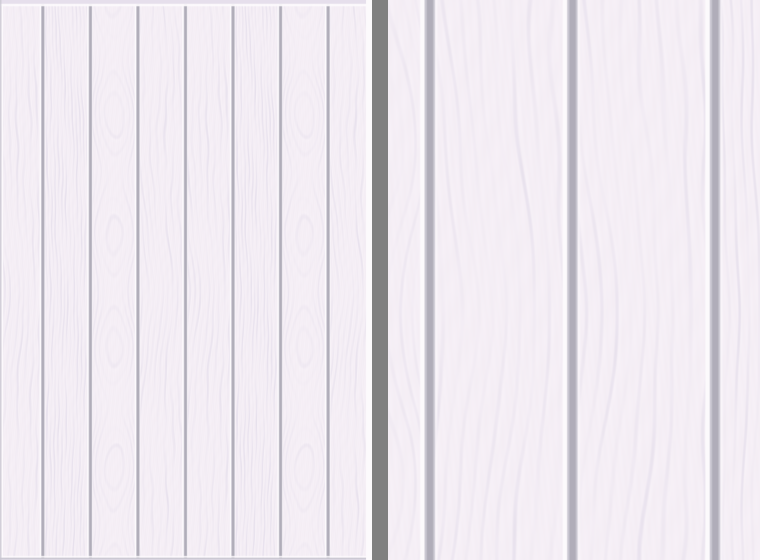
Left, the full canvas; right, a detail of the centre.
Reproduce this texture procedurally as a Shadertoy shader.

```glsl
// Pale lilac wainscot: eight vertical planks parted by seven bevelled grooves.
// Wood grain is the contour lines of a warped field, mirrored about mid height;
// every fourth plank shares a grain type, and layered sines add irregularity.

float hash(float n) { return fract(sin(n * 12.9898) * 43758.547); }

// Slow irregular waver made of layered sines
float waver(vec2 p, float seed) {
    return 0.5 * sin(p.y * 9.0 + p.x * 31.0 + seed)
         + 0.3 * sin(p.y * 23.0 - p.x * 47.0 + seed * 2.3)
         + 0.2 * sin(p.y * 51.0 + p.x * 83.0 + seed * 4.1);
}

// Field whose whole-number contours are the grain lines of one plank
float grainField(vec2 q, float height, float kind, float seed) {
    float fold = sqrt(height * height + 0.0004);
    float bend = waver(vec2(q.x, fold * 1.5), seed);
    if (kind == 1.0) return 105.0 * (q.x + 0.03 * fold) + 0.45 * bend;
    if (kind == 2.0) return 1000.0 * q.x * q.x + 1.1 * cos(fold * 30.0) + 0.3 * bend;
    float lean = 0.09 * fold + 0.012 * sin(fold * 9.0 + q.x * 14.0);
    return 62.0 * (q.x + lean) + 0.4 * bend;
}

// Soft-edged band covering a..b
float band(float x, float a, float b, float soft) {
    return smoothstep(a - soft, a + soft, x) * (1.0 - smoothstep(b - soft, b + soft, x));
}

void mainImage(out vec4 fragColor, in vec2 fragCoord) {
    vec2 uv = fragCoord / iResolution.xy;
    float soft = max(0.7 / iResolution.x, 0.001);
    vec3 face = vec3(0.96, 0.935, 0.962);
    vec3 shade = vec3(0.90, 0.875, 0.925);
    vec3 light = vec3(0.99, 0.98, 0.99);
    vec3 grooveDark = vec3(0.69, 0.68, 0.725);
    vec3 grooveEdge = vec3(0.79, 0.78, 0.82);

    // Plank index and position across the plank
    float s = (uv.x - 0.115) / 0.1278;
    float plank = floor(s) + 1.0;
    float kind = mod(plank, 4.0);
    float seed = kind * 5.7 + 1.0;
    vec2 q = vec2((fract(s) - 0.5) * 0.1278, uv.y);

    // Grain lines: a thin shadow with a lit flank, broken along their length
    float field = grainField(q, uv.y - 0.48, kind, seed);
    float blur = clamp(fwidth(field), 0.02, 0.5);
    float ring = floor(field);
    float t = fract(field) - 0.5;
    float line = 1.0 - smoothstep(0.02, 0.12 + blur, abs(t));
    float lit = 1.0 - smoothstep(0.02, 0.12 + blur, abs(t - 0.22));
    float breaks = 0.6 + 0.4 * sin(uv.y * (14.0 + 18.0 * hash(ring + seed)) + ring * 2.4);
    float strength = (0.35 + 0.65 * hash(ring * 1.7 + seed)) * breaks;
    strength *= kind == 2.0 ? 0.55 : 0.85;
    vec3 color = mix(face, light, 0.25 * lit * strength);
    color = mix(color, shade, line * strength);

    // Faint fibres
    float fibre = sin(uv.x * 720.0 + 2.0 * sin(uv.y * 37.0 + uv.x * 90.0))
                * sin(uv.y * 120.0 + uv.x * 310.0);
    color += 0.005 * fibre;

    // Grooves: lit bevel on the left, dark channel, thin lit lip on the right
    float d = (fract(s + 0.5) - 0.5) * 0.1278;
    color = mix(color, light, band(d, -0.0085, -0.004, soft));
    color = mix(color, light, 0.5 * band(d, 0.004, 0.007, soft));
    color = mix(color, grooveEdge, band(d, -0.0045, 0.0048, soft));
    color = mix(color, grooveDark, band(d, -0.0025, 0.0032, soft));

    // Panel border: lit top and right rims, shadowed left and bottom rims
    color = mix(color, light, band(uv.x, 0.004, 0.008, soft));
    color = mix(color, light, band(uv.y, 0.004, 0.007, soft));
    color = mix(color, shade, smoothstep(0.992 - soft, 0.992 + soft, uv.y));
    color = mix(color, light, band(uv.y, 0.989, 0.993, soft));
    color = mix(color, grooveEdge, 1.0 - smoothstep(0.004 - soft, 0.004 + soft, uv.y));
    color = mix(color, shade, 1.0 - smoothstep(0.001 - soft, 0.001 + soft, uv.y));
    color = mix(color, grooveEdge, 0.8 * (1.0 - smoothstep(0.004 - soft, 0.004 + soft, uv.x)));
    color = mix(color, light, smoothstep(0.984 - soft, 0.984 + soft, uv.x));

    fragColor = vec4(color, 1.0);
}
```
